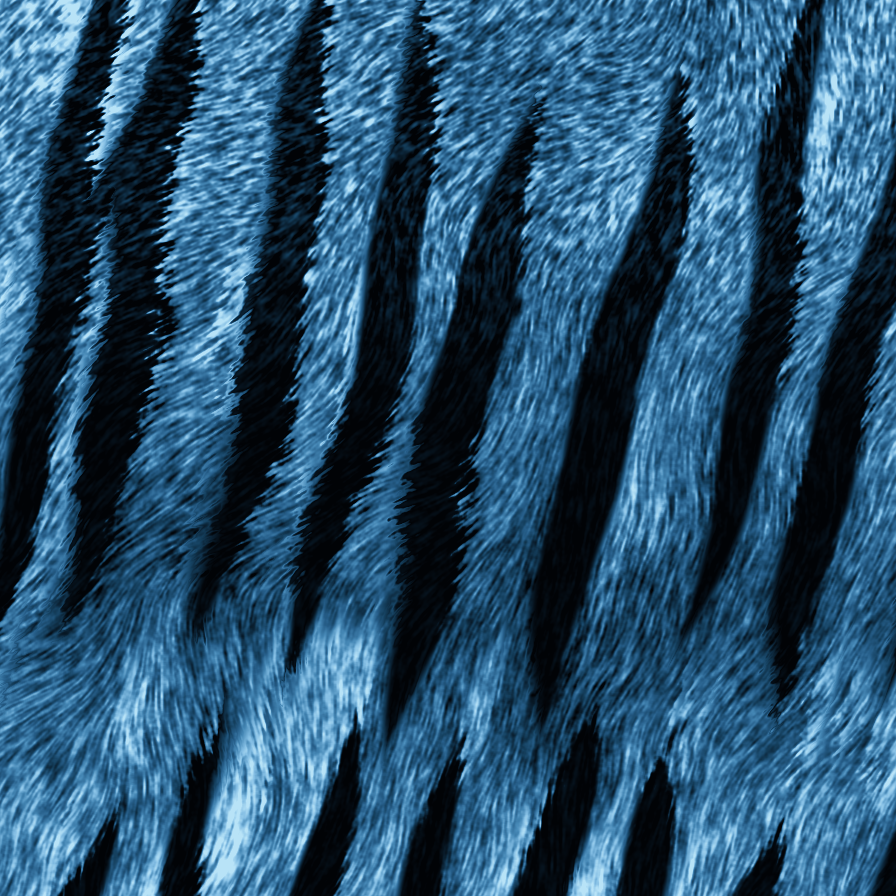
Reproduce this texture procedurally as a WebGL 2 fragment shader.

```glsl
#version 300 es
precision highp float;
uniform vec2 u_resolution;
out vec4 fragColor;

float hash(vec2 p) {
    vec3 q = fract(vec3(p.xyx) * 0.1031);
    q += dot(q, q.yzx + 33.33);
    return fract((q.x + q.y) * q.z);
}

float noise(vec2 p) {
    vec2 i = floor(p), f = fract(p);
    f = f * f * (3.0 - 2.0 * f);
    return mix(mix(hash(i), hash(i + vec2(1, 0)), f.x),
               mix(hash(i + vec2(0, 1)), hash(i + vec2(1, 1)), f.x), f.y);
}

// Sideways drift shared by stripes and highlights
float lean(float y) {
    return 0.31 * y - 0.08 * y * y;
}

// Fine grain averaged along the hair direction
float furStrands(vec2 p, vec2 dir, float reach) {
    float sum = 0.0;
    for (int i = -4; i <= 4; i++)
        sum += noise((p + dir * reach * float(i)) * 310.0 + 50.0);
    return sum / 9.0 - 0.5;
}

// Distance to tapered stripes, some of them forked
float stripes(vec2 p) {
    float d = 1.0;
    for (int row = 0; row < 2; row++)
    for (int col = -3; col < 9; col++) {
        vec2 id = vec2(col, row) + 20.0;
        float a = hash(id), b = hash(id + 37.0), c = hash(id + 71.0), e = hash(id + 113.0);
        float middle = row == 0 ? 0.64 + 0.24 * (a - 0.5) : -0.02 + 0.2 * (a - 0.5);
        float halfLength = row == 0 ? mix(0.36, 0.54, b) : mix(0.17, 0.26, b);
        float center = (float(col) + 0.5 * float(row) + 0.4 * (c - 0.5)) * 0.132
                     + lean(p.y) + 0.011 * sin(p.y * 8.0 + 6.28 * a)
                     + 0.005 * sin(p.y * 21.0 + 6.28 * c);
        float t = abs(p.y - middle) / halfLength;
        float width = mix(0.021, 0.036, e) * (0.88 + 0.24 * noise(vec2(p.y * 7.0, a * 90.0)));
        d = min(d, abs(p.x - center) - width * (1.0 - t * t * t));

        // Side arm leaving the trunk upwards or downwards
        if (b > 0.45 && row == 0) {
            float way = c > 0.45 ? 1.0 : -1.0;
            float s = way * (p.y - middle) - 0.04 * e;
            float arm = center + way * 0.068 * smoothstep(-0.06, 0.2, s);
            float taper = s < 0.0 ? 1.0 + s * 16.0 : 1.0 - s * s * 15.0;
            d = min(d, abs(p.x - arm) - 0.62 * width * taper);
        }
    }
    return d;
}

vec3 palette(float t) {
    vec3 c = mix(vec3(0.005, 0.012, 0.025), vec3(0.04, 0.13, 0.20), clamp(t, 0.0, 1.0));
    c = mix(c, vec3(0.08, 0.25, 0.37), clamp(t - 1.0, 0.0, 1.0));
    c = mix(c, vec3(0.15, 0.37, 0.54), clamp(t - 2.0, 0.0, 1.0));
    c = mix(c, vec3(0.27, 0.53, 0.71), clamp(t - 3.0, 0.0, 1.0));
    c = mix(c, vec3(0.51, 0.74, 0.89), clamp(t - 4.0, 0.0, 1.0));
    return mix(c, vec3(0.72, 0.89, 0.97), clamp(t - 5.0, 0.0, 1.0));
}

void main() {
    vec2 p = gl_FragCoord.xy / u_resolution.y;
    float upper = smoothstep(0.5, 0.8, p.y);

    // Hair flow, longer and looser in the lower part
    float angle = 1.05 + 1.7 * (noise(p * 4.5 + 7.0) - 0.5) + 0.5 * (noise(p * 13.0) - 0.5);
    vec2 dir = vec2(cos(angle), sin(angle));
    float fur = furStrands(p, dir, mix(0.0024, 0.0014, upper));
    float tufts = noise(vec2(dot(p, vec2(0.8, -0.6)) * 85.0, dot(p, vec2(0.6, 0.8)) * 24.0)) - 0.5;

    // Hairs drag the edges of the markings
    vec2 ragged = p + dir * (fur * 0.09 + tufts * 0.012) * mix(1.0, 0.5, upper);
    float d = stripes(ragged);

    // Coat shading
    float tone = 3.3 + 0.35 * upper - 0.95 * exp(-pow((p.y - 0.3) / 0.15, 2.0));
    tone += 1.3 * (noise(p * 5.0 + 3.0) - 0.5) + 0.7 * (noise(p * 12.0 + 9.0) - 0.5);
    tone += 0.45 * smoothstep(0.16, 0.02, p.y);
    tone -= 0.55 * smoothstep(0.03, 0.0, d) * (1.0 - upper);

    // Pale slender streaks
    vec2 q = vec2(ragged.x - lean(ragged.y), ragged.y);
    float streak = noise(q * vec2(21.0, 4.6) + 31.0) + 0.22 * (noise(q * vec2(120.0, 9.0)) - 0.5);
    tone += 1.6 * smoothstep(0.64, 0.86, streak);
    tone += fur * 7.5 + tufts * 0.45;

    // Dark markings with grainy tops
    float ink = 0.08 + 0.38 * upper + fur * mix(1.6, 5.0, upper);
    tone = mix(tone, max(ink, 0.0), smoothstep(0.005, -0.006, d));
    fragColor = vec4(palette(tone), 1.0);
}
```
